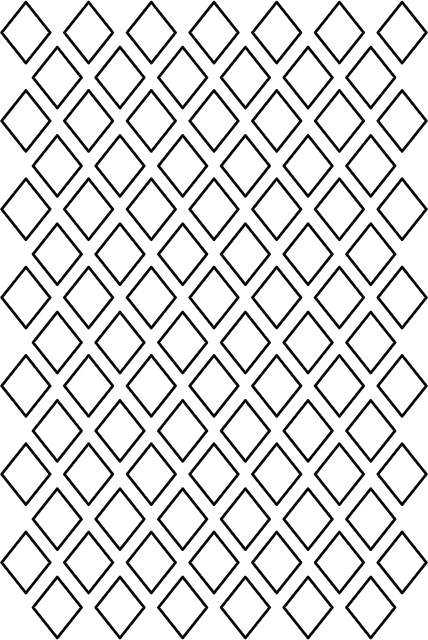
Write a Shadertoy shader that draws this pattern.

```glsl
// Outlined diamonds on white, in two interleaved lattices: 7 x 7 and 6 x 7.
// Each lattice snaps a point to its nearest cell, then measures the distance
// to one diamond edge, using mirror symmetry; round joins come for free.

// Lengths are in canvas widths; the sheet is 1 wide and 1.5 high.
const float SHEET_HEIGHT = 1.5;
const vec2 PITCH = vec2(0.1465, 0.207);
const vec2 HALF_DIAGONALS = vec2(0.0566, 0.0714);
const float HALF_LINE = 0.0032;

// Centre of the lower left diamond and the cell count of each lattice
const vec2 WIDE_ORIGIN = vec2(0.0605, 0.1816);
const vec2 WIDE_COUNT = vec2(7.0, 7.0);
const vec2 NARROW_ORIGIN = vec2(0.1338, 0.0762);
const vec2 NARROW_COUNT = vec2(6.0, 7.0);

const vec3 PAPER = vec3(1.0);
const vec3 INK = vec3(0.02);

float segmentDistance(vec2 p, vec2 a, vec2 b) {
    vec2 edge = b - a;
    float t = clamp(dot(p - a, edge) / dot(edge, edge), 0.0, 1.0);
    return length(p - a - t * edge);
}

// Signed distance to the stroke of a diamond centred at zero
float diamondOutline(vec2 p) {
    vec2 side = vec2(HALF_DIAGONALS.x, 0.0);
    vec2 tip = vec2(0.0, HALF_DIAGONALS.y);
    return segmentDistance(abs(p), side, tip) - HALF_LINE;
}

// Finite lattice: clamping the cell index leaves the margins empty
float diamondLattice(vec2 p, vec2 origin, vec2 count) {
    vec2 cell = clamp(floor((p - origin) / PITCH + 0.5), vec2(0.0), count - 1.0);
    return diamondOutline(p - origin - cell * PITCH);
}

void mainImage(out vec4 fragColor, in vec2 fragCoord) {
    vec2 p = fragCoord / iResolution.xy * vec2(1.0, SHEET_HEIGHT);
    float pixel = 1.0 / iResolution.x;

    float d = min(diamondLattice(p, WIDE_ORIGIN, WIDE_COUNT),
                  diamondLattice(p, NARROW_ORIGIN, NARROW_COUNT));

    // One pixel wide edge smoothing
    float coverage = clamp(0.5 - d / pixel, 0.0, 1.0);
    fragColor = vec4(mix(PAPER, INK, coverage), 1.0);
}
```
